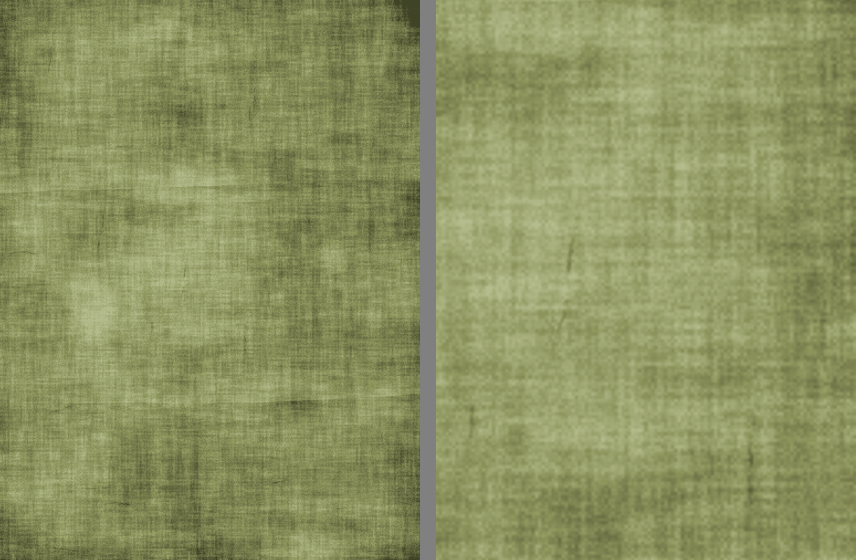
Left, the full canvas; right, a detail of the centre.
Write a WebGL 1 fragment shader that draws this texture.

```glsl
precision highp float;
uniform vec2 u_resolution;

#define BASE_TONE 0.75
#define CLOUD_GAIN 1.15
#define EDGE_GAIN 0.46
#define EDGE_WIDTH 0.065
#define THREADS 200.0
#define THREAD_GAIN 0.30
#define STREAK_GAIN 0.22
#define GRAIN_GAIN 0.32
#define FOLD_GAIN 0.30
#define SCRATCH_GAIN 0.34
#define SCRATCHES 22

const vec3 SHADOW = vec3(0.38, 0.40, 0.24);
const vec3 OLIVE = vec3(0.55, 0.58, 0.36);
const vec3 HIGHLIGHT = vec3(0.64, 0.67, 0.47);

float hash(vec2 p) {
  vec3 q = fract(p.xyx * vec3(0.1031, 0.1030, 0.0973));
  q += dot(q, q.yzx + 33.33);
  return fract((q.x + q.y) * q.z);
}

// Value noise centred on zero
float noise(vec2 p) {
  vec2 i = floor(p), f = fract(p);
  f = f * f * (3.0 - 2.0 * f);
  float low = mix(hash(i), hash(i + vec2(1.0, 0.0)), f.x);
  float high = mix(hash(i + vec2(0.0, 1.0)), hash(i + vec2(1.0, 1.0)), f.x);
  return mix(low, high, f.y) - 0.5;
}

float fbm(vec2 p) {
  float sum = 0.0, gain = 0.5;
  for (int i = 0; i < 5; i++) {
    sum += gain * noise(p);
    p = mat2(1.6, 1.2, -1.2, 1.6) * p + 17.3;
    gain *= 0.55;
  }
  return sum;
}

// Crease: a lit ridge above the line, a thin shadow below it
float fold(vec2 p, float line) {
  float d = p.y - line - 0.006 * noise(vec2(p.x * 9.0, line * 40.0));
  float side = smoothstep(-0.0018, 0.0018, d);
  float patchy = 0.65 + 0.9 * noise(vec2(p.x * 6.0, line * 90.0));
  float lit = exp(-max(d, 0.0) / 0.035);
  float shade = exp(min(d, 0.0) / 0.018);
  return patchy * mix(-0.75 * shade, lit, side);
}

// Faint broken wrinkles, running along or across the cloth
float scratches(vec2 p, float height) {
  float sum = 0.0;
  for (int i = 0; i < SCRATCHES; i++) {
    float id = float(i) + 1.0;
    vec2 q = p - vec2(hash(vec2(id, 3.0)), hash(vec2(id, 8.0)) * height);
    if (mod(id, 2.0) < 0.5) q = q.yx;
    float slope = 0.5 * (hash(vec2(id, 13.0)) - 0.5);
    float reach = mix(0.025, 0.08, hash(vec2(id, 21.0)));
    float d = q.y - slope * q.x - 0.014 * fbm(vec2(q.x * 25.0, id * 7.0));
    float ends = 1.0 - smoothstep(0.3, 1.0, abs(q.x) / reach);
    float broken = smoothstep(-0.3, 0.3, noise(vec2(q.x * 90.0, id)));
    float core = 1.0 - smoothstep(0.0005, 0.0028, abs(d));
    float halo = 0.3 * exp(-abs(d) / 0.008);
    sum += ends * (core * broken + halo);
  }
  return sum;
}

// Crossed threads of uneven weight
float weave(vec2 p) {
  float weft = noise(p * vec2(THREADS * 0.15, THREADS));
  float warp = noise(p.yx * vec2(THREADS * 0.12, THREADS) + 51.0);
  float ribs = sin(p.y * THREADS * 4.2) + sin(p.x * THREADS * 4.2);
  return weft + warp + 0.09 * ribs;
}

float streaks(vec2 p) {
  return noise(p * vec2(5.0, 65.0) + 9.0) + noise(p * vec2(60.0, 5.0) + 31.0);
}

vec3 clothColor(float tone) {
  vec3 dark = mix(SHADOW, OLIVE, tone / 0.667);
  vec3 light = mix(OLIVE, HIGHLIGHT, (tone - 0.667) / 0.333);
  return tone < 0.667 ? dark : light;
}

void main() {
  vec2 p = gl_FragCoord.xy / u_resolution.x;
  float height = u_resolution.y / u_resolution.x;

  // Soft stains and worn patches
  float cloud = fbm(p * vec2(4.2, 4.8) + 4.0);
  float stain = smoothstep(0.04, 0.30, fbm(p * vec2(7.0, 11.0) + 63.0));
  float tone = BASE_TONE + CLOUD_GAIN * cloud - 0.25 * stain;

  // Ragged dark border
  vec2 edge = min(p, vec2(1.0, height) - p);
  vec2 border = exp(-edge / EDGE_WIDTH);
  float ragged = clamp(0.95 + 2.2 * fbm(p * 6.0 + 80.0), 0.3, 1.8);
  tone -= EDGE_GAIN * ragged * (border.x + border.y);

  // Creases
  float upper = fold(p, height * (0.655 + 0.028 * p.x));
  float lower = fold(p, height * (0.280 + 0.038 * max(p.x - 0.6, 0.0)));
  tone += FOLD_GAIN * (upper + lower * smoothstep(0.08, 0.25, p.x));
  tone -= SCRATCH_GAIN * scratches(p, height);

  // Fabric texture, stronger where the cloth is dark
  float depth = clamp(1.45 - 0.6 * tone, 0.8, 1.5);
  float grain = noise(p * THREADS * 1.9);
  tone += depth * (THREAD_GAIN * weave(p) + GRAIN_GAIN * grain);
  tone += depth * STREAK_GAIN * streaks(p);

  gl_FragColor = vec4(clothColor(clamp(tone, -0.5, 1.25)), 1.0);
}
```
